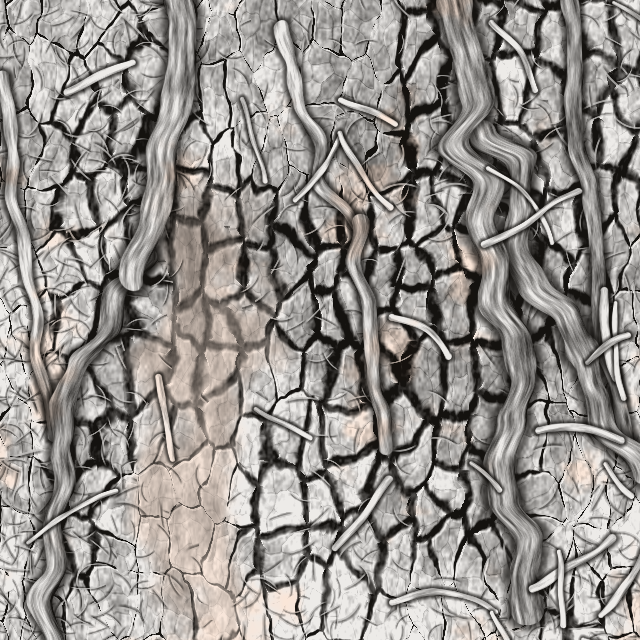
Give the GLSL for this texture, as a Shadertoy shader.

```glsl
float hash(vec2 p) {
    return fract(sin(dot(p, vec2(127.1, 311.7))) * 43758.5453);
}

float noise(vec2 p) {
    vec2 i = floor(p), f = fract(p);
    f = f * f * (3.0 - 2.0 * f);
    return mix(mix(hash(i), hash(i + vec2(1, 0)), f.x),
               mix(hash(i + vec2(0, 1)), hash(i + vec2(1, 1)), f.x), f.y);
}

float fbm(vec2 p) {
    float sum = 0.0, amp = 0.53;
    for (int i = 0; i < 4; i++) {
        sum += amp * noise(p);
        p = p * 2.07 + 13.7;
        amp *= 0.5;
    }
    return sum;
}

// Cell plates: x = distance to the crack, y = random value of the plate
vec2 plates(vec2 p) {
    vec2 cell = floor(p), nearest = vec2(9), second = vec2(9), id = cell;
    for (int y = -1; y <= 1; y++)
    for (int x = -1; x <= 1; x++) {
        vec2 c = cell + vec2(x, y);
        vec2 r = c + 0.1 + 0.8 * vec2(hash(c), hash(c + 57.3)) - p;
        if (dot(r, r) < dot(nearest, nearest)) {
            second = nearest;
            nearest = r;
            id = c;
        } else if (dot(r, r) < dot(second, second)) second = r;
    }
    vec2 n = normalize(second - nearest);
    float edge = dot(0.5 * (nearest + second), n);
    return vec2(edge * (1.0 + 1.3 * abs(n.y)), hash(id + 8.1));
}

float barkHeight(vec2 p) {
    vec2 q = p * vec2(15, 9);
    vec2 w = p + 0.055 * (vec2(fbm(q), fbm(q + 31.0)) - 0.5);
    vec2 plate = plates(w * vec2(19, 11));
    vec2 flake = plates(w * vec2(47, 29) + 5.0);
    float grain = fbm(w * vec2(75, 42));
    float gap = 0.03 + 0.26 * smoothstep(0.3, 0.75, noise(p * vec2(9, 5) + 4.0));
    float top = smoothstep(0.2 * gap, gap, plate.x + 0.13 * (grain - 0.5));
    float chip = smoothstep(0.0, 0.13, flake.x + 0.1 * (grain - 0.5));
    return top * (0.48 + 0.2 * plate.y + 0.1 * chip + 0.18 * flake.y) + 0.45 * (grain - 0.5);
}

// A bent, fibrous stem from a to b with a soft shadow around it
void strand(inout float tone, vec2 p, vec2 a, vec2 b, float bend, float width, float light) {
    float len = distance(a, b);
    vec2 axis = (b - a) / len, normal = vec2(-axis.y, axis.x);
    vec2 q = vec2(dot(p - a, axis), dot(p - a, normal));
    float t = clamp(q.x / len, 0.0, 1.0);
    float side = q.y - 4.0 * bend * t * (1.0 - t);
    side -= 2.4 * width * (noise(vec2(q.x * 16.0, a.x * 91.0)) - 0.5);
    float radius = width * (0.7 + 0.5 * noise(vec2(q.x * 35.0, a.y * 70.0)));
    float d = length(vec2(side, q.x - t * len)) - radius;
    if (d > 0.03) return;
    float across = clamp(side / radius, -1.0, 1.0);
    float fibre = fbm(vec2(side * 190.0, q.x * 26.0) + a * 60.0);
    float body = light * (0.4 + 0.6 * sqrt(1.0 - across * across));
    body += 1.0 * (fibre - 0.5) + 0.14 * across * dot(normal, vec2(-0.6, 0.8));
    tone *= 1.0 - 0.65 * (1.0 - smoothstep(0.0, 0.004 + 0.7 * width, d));
    tone = mix(tone, body, 1.0 - smoothstep(-0.0012, 0.0012, d));
}

// Fine curled rootlets, one per cell and layer
void rootlets(inout float tone, vec2 p, float density) {
    for (float i = 0.0; i < 9.0; i++) {
        vec2 g = p * (12.0 + i) + i * vec2(0.37, 0.61);
        vec2 cell = floor(g) + i * 17.0;
        float angle = 6.283 * hash(cell);
        vec2 q = mat2(cos(angle), -sin(angle), sin(angle), cos(angle)) * (fract(g) - 0.5);
        q.y += 2.4 * (hash(cell + 3.0) - 0.5) * (q.x * q.x - 0.06);
        float span = (1.0 - smoothstep(0.22, 0.38, abs(q.x))) * step(hash(cell + 6.0), density);
        tone *= 1.0 - 0.45 * span * (1.0 - smoothstep(0.0, 0.06, abs(q.y + 0.035)));
        tone = mix(tone, 0.78, 0.75 * span * (1.0 - smoothstep(0.008, 0.03, abs(q.y))));
    }
}

void mainImage(out vec4 fragColor, in vec2 fragCoord) {
    vec2 p = fragCoord / iResolution.y;
    float patches = fbm(p * 4.0 + 2.0);

    // Cracked bark lit from the upper left
    float h = barkHeight(p);
    float relief = h - barkHeight(p + vec2(-0.0022, 0.003));
    float tone = 0.14 + 0.83 * h + 0.4 * clamp(relief, -0.5, 0.5);
    tone += 0.24 * (noise(p * vec2(250, 150)) - 0.5) + 0.4 * (patches - 0.5);
    tone += 0.1 * exp(-20.0 * pow(p.x - 0.42, 2.0)) * (1.0 - p.y);
    tone -= 0.16 * smoothstep(0.2, 0.0, distance(p, vec2(0.62, 0.83)));

    // Bare, slightly pink inner wood
    float bare = 1.0 - smoothstep(0.02, 0.09, abs(p.x - 0.31 + 0.2 * (fbm(p * 9.0) - 0.5)));
    bare *= 1.0 - smoothstep(0.62, 0.76, p.y);
    float wood = 0.7 + 0.6 * (fbm(p * vec2(80, 18)) - 0.5);
    wood -= 0.3 * smoothstep(0.16, 0.0, distance(p, vec2(0.31, 0.64)));
    tone = mix(tone, wood, 0.55 * bare);

    float leftSide = 1.0 - smoothstep(0.15, 0.4, p.x);
    rootlets(tone, p, 0.12 + 0.35 * leftSide + 0.4 * smoothstep(0.45, 0.7, patches) - 0.2 * bare);

    // Climbing stems
    strand(tone, p, vec2(0.01, 0.88), vec2(0.09, 0.32), -0.015, 0.01, 0.78);
    strand(tone, p, vec2(0.88, 1.02), vec2(0.98, 0.3), -0.01, 0.013, 0.6);
    strand(tone, p, vec2(0.22, 0.6), vec2(0.08, 0.0), -0.05, 0.018, 0.62);
    strand(tone, p, vec2(0.28, 1.02), vec2(0.2, 0.57), 0.015, 0.023, 0.7);
    strand(tone, p, vec2(0.78, 0.8), vec2(0.99, 0.26), -0.035, 0.023, 0.66);
    strand(tone, p, vec2(0.68, 1.02), vec2(0.83, 0.05), 0.02, 0.025, 0.65);
    strand(tone, p, vec2(0.45, 0.96), vec2(0.555, 0.63), -0.02, 0.011, 0.78);
    strand(tone, p, vec2(0.552, 0.65), vec2(0.595, 0.3), 0.01, 0.013, 0.7);

    // Scattered pale twigs
    for (float i = 0.0; i < 26.0; i++) {
        vec2 start = vec2(hash(vec2(i, 1.3)), hash(vec2(i, 2.7)));
        float angle = 2.6 * (hash(vec2(i, 4.1)) - 0.6);
        float len = 0.06 + 0.11 * hash(vec2(i, 5.9));
        float bend = 0.25 * len * (hash(vec2(i, 7.7)) - 0.5);
        float width = 0.0035 + 0.0035 * hash(vec2(i, 9.2));
        strand(tone, p, start, start + len * vec2(cos(angle), sin(angle)), bend, width, 0.9);
    }

    // Warm grey, with faint rust stains
    tone = clamp(tone, 0.07, 0.92);
    vec3 color = tone + vec3(0.008, 0.0, -0.01);
    float rust = max(0.6 * bare, 0.7 * smoothstep(0.6, 0.78, fbm(p * 11.0 + 40.0)));
    color *= mix(vec3(1), vec3(1.08, 0.97, 0.9), rust);
    fragColor = vec4(color, 1.0);
}
```
